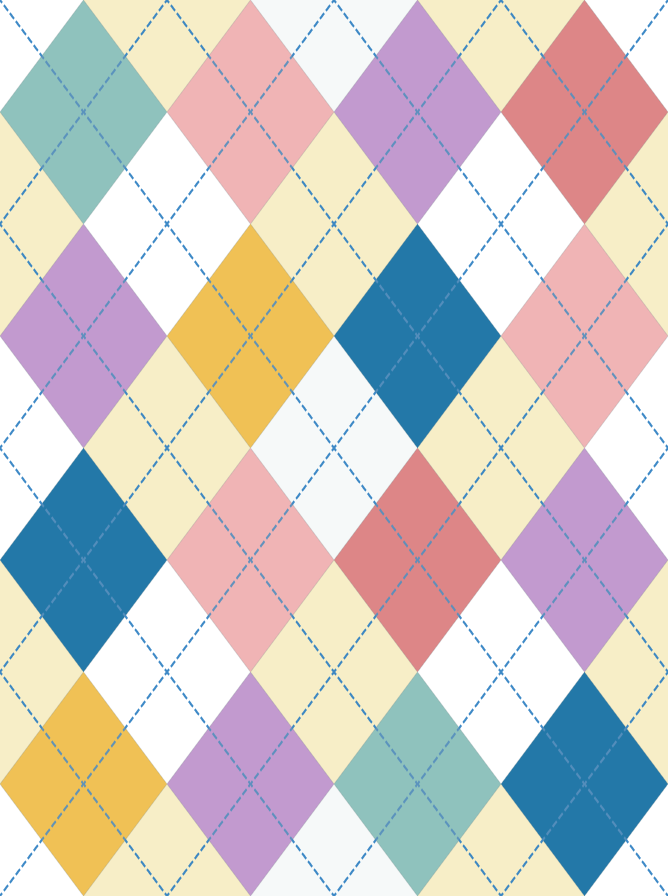
Reproduce this pattern procedurally as a Shadertoy shader.

```glsl
// Argyle: a 4 by 4 grid of coloured diamonds over cream and white ones,
// crossed by dashed blue stitching. Diamonds use the L1 norm of each cell;
// stitches lie where u+v or u-v is whole, so everything wraps at the edges.

const vec3 YARN[6] = vec3[6](
    vec3(0.56, 0.76, 0.74),   // teal
    vec3(0.94, 0.705, 0.71),  // pink
    vec3(0.76, 0.605, 0.81),  // purple
    vec3(0.865, 0.525, 0.53), // red
    vec3(0.94, 0.755, 0.335), // gold
    vec3(0.137, 0.47, 0.66)); // blue

// Yarn of each diamond, rows from the bottom up
const int LAYOUT[16] = int[16](
    4, 2, 0, 5,
    5, 1, 3, 2,
    2, 4, 5, 1,
    0, 1, 2, 3);

// Antialiased band of the given half width; aa is one pixel in the same units
float band(float d, float halfWidth, float aa) {
    return clamp((halfWidth - abs(d)) / aa + 0.5, 0.0, 1.0);
}

// Dashed lines at whole values of across, with dashes running along the other axis
float stitches(float across, float along, float unit, float aa) {
    float line = band(across - round(across), 0.0016 * unit, aa);
    float phase = 14.0 * along;
    float dash = band(phase - round(phase), 0.35, 14.0 * aa);
    return line * dash;
}

// Cream and white diamonds centred on the grid corners
vec3 groundColor(ivec2 corner) {
    if (((corner.x + corner.y) & 1) == 1) return vec3(0.968, 0.934, 0.78);
    return corner.x == 2 ? vec3(0.965, 0.977, 0.975) : vec3(1.0);
}

void mainImage(out vec4 fragColor, in vec2 fragCoord) {
    vec2 grid = 4.0 * fragCoord / iResolution.xy;
    float aa = 4.0 * length(1.0 / iResolution.xy); // diagonal change per pixel
    float unit = aa * iResolution.x;               // diagonal change per canvas width

    // Diamonds
    ivec2 cell = ivec2(floor(grid)) & 3;
    ivec2 corner = ivec2(floor(grid + 0.5)) & 3;
    vec2 local = abs(fract(grid) - 0.5);
    float inside = 0.5 - local.x - local.y;
    float cover = clamp(inside / aa + 0.5, 0.0, 1.0);
    vec3 color = mix(groundColor(corner), YARN[LAYOUT[cell.y * 4 + cell.x]], cover);

    // Faint outline
    color = mix(color, vec3(0.45, 0.52, 0.53), 0.25 * band(inside, 0.0007 * unit, aa));

    // Stitching, softer over the coloured diamonds
    float rising = grid.x - grid.y;
    float falling = grid.x + grid.y;
    float thread = max(stitches(rising, falling, unit, aa),
                       stitches(falling, rising, unit, aa));
    vec3 threadColor = mix(vec3(0.18, 0.5, 0.76), vec3(0.34, 0.56, 0.74), cover);
    color = mix(color, threadColor, 0.92 * thread);

    fragColor = vec4(color, 1.0);
}
```
